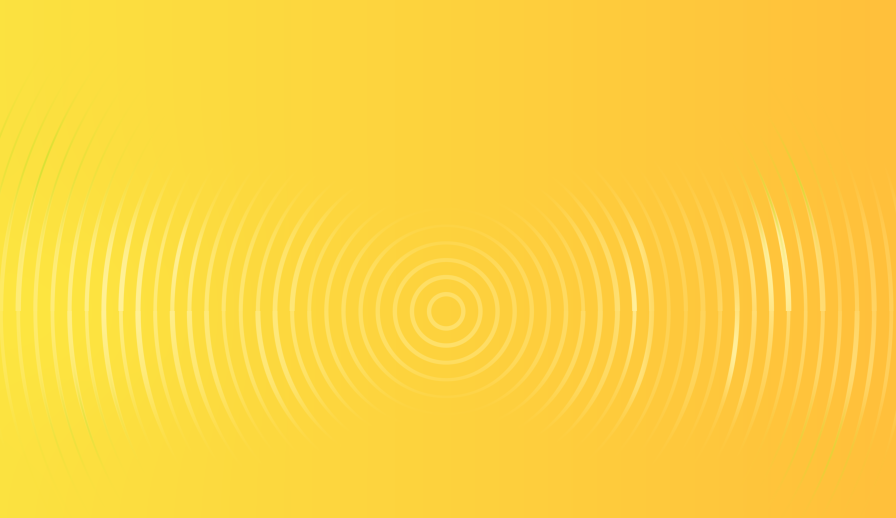
This background is drawn by a WebGL 1 fragment shader. Its source:

```glsl
precision highp float;
// Warm yellow-to-orange gradient with pale concentric ripples around a low centre.
// Ring distance comes from a rounded radius; soft elliptical zones and a per-ring
// hash vary the brightness, and a few lime strokes tint the outer arcs.

uniform vec2 u_resolution;

const vec2 CENTER = vec2(0.498, 0.399);   // fraction of the canvas
const float SPACING = 0.03305;            // in canvas heights
const float LAST_RING = 28.0;
const float THIN = 0.0018;                // half widths of a line
const float THICK = 0.0052;
const float INNER = 0.0042;

const vec3 YELLOW = vec3(0.985, 0.885, 0.250);
const vec3 GOLD = vec3(0.993, 0.822, 0.240);
const vec3 ORANGE = vec3(1.000, 0.750, 0.230);
const vec3 SUN = vec3(1.000, 0.920, 0.255);
const vec3 CREAM = vec3(1.000, 0.950, 0.640);
const vec3 LIME = vec3(0.800, 0.880, 0.190);

float hash(float n) {
  return fract(sin(n * 12.9898) * 43758.547);
}

// Soft elliptical zone with value 1 at its middle
float zone(vec2 p, vec2 middle, vec2 size) {
  vec2 q = (p - middle) / size;
  return exp(-dot(q, q));
}

// Antialiased line from the distance to its middle
float line(float d, float halfWidth, float pixel) {
  return 1.0 - smoothstep(halfWidth - 0.75 * pixel, halfWidth + 0.75 * pixel, d);
}

vec3 background(float x, vec2 p) {
  vec3 color = mix(YELLOW, GOLD, min(x * 2.0, 1.0));
  color = mix(color, ORANGE, max(x * 2.0 - 1.0, 0.0));
  return mix(color, SUN, 0.45 * zone(p, vec2(-0.75, 0.0), vec2(0.25, 0.20)));
}

// Cream brightness: broad base, then local highlights
float brightness(vec2 p) {
  float b = 0.24;
  b += 0.20 * zone(p, vec2(0.0, -0.03), vec2(0.15));
  b += 0.52 * zone(p, vec2(-0.66, 0.04), vec2(0.17, 0.19));
  b += 0.26 * zone(p, vec2(-0.34, -0.03), vec2(0.16, 0.20));
  b += 0.35 * zone(p, vec2(-0.512, 0.11), vec2(0.035, 0.09));
  b += 0.50 * zone(p, vec2(0.366, 0.0), vec2(0.022, 0.15));
  b += 0.15 * zone(p, vec2(0.30, 0.0), vec2(0.10, 0.18));
  b += 0.62 * zone(p, vec2(0.643, 0.10), vec2(0.065, 0.13));
  b += 0.60 * zone(p, vec2(0.557, -0.075), vec2(0.022, 0.09));
  b += 0.22 * zone(p, vec2(0.76, -0.10), vec2(0.12, 0.14));
  return b;
}

float limeAmount(vec2 p) {
  float g = zone(p, vec2(-0.783, 0.28), vec2(0.13, 0.11));
  g += 0.8 * zone(p, vec2(-0.715, -0.22), vec2(0.08, 0.08));
  g += 0.9 * zone(p, vec2(0.66, 0.23), vec2(0.07, 0.09));
  g += 0.8 * zone(p, vec2(0.715, -0.26), vec2(0.08, 0.08));
  return g;
}

void main() {
  vec2 uv = gl_FragCoord.xy / u_resolution;
  vec2 p = (gl_FragCoord.xy - CENTER * u_resolution) / u_resolution.y;
  float pixel = 1.0 / u_resolution.y;
  vec3 color = background(uv.x, p);

  // Nearest ring; outer rings vary by side and by half
  float radius = length(p);
  float ring = floor(radius / SPACING + 0.5);
  float d = abs(radius - ring * SPACING);
  float present = step(0.5, ring) * step(ring, LAST_RING);
  float outer = smoothstep(5.0, 9.0, ring);
  float seed = hash(ring + 37.0 * step(0.0, p.x) + 71.0 * step(0.0, p.y));
  float vary = mix(1.0, 0.8 + 0.45 * seed, outer);

  // Arcs taper and fade away from the horizontal axis
  float reach = mix(0.215, 0.300, smoothstep(0.05, 0.35, abs(p.x)));
  reach += 0.025 * (seed - 0.5) * outer;
  float fade = 1.0 - smoothstep(mix(0.06, 0.11, outer), reach, abs(p.y));
  float thickness = mix(INNER, THICK * (0.65 + 0.35 * seed), outer);
  float halfWidth = mix(THIN, thickness, fade);
  float cream = line(d, halfWidth, pixel) * brightness(p) * fade * vary;
  color = mix(color, CREAM, clamp(cream, 0.0, 0.92) * present);

  // Thin lime strokes on the far arcs
  float lime = line(d, THIN, pixel) * limeAmount(p) * (0.35 + 0.4 * seed);
  color = mix(color, LIME, clamp(lime, 0.0, 0.75) * present);

  gl_FragColor = vec4(color, 1.0);
}
```
